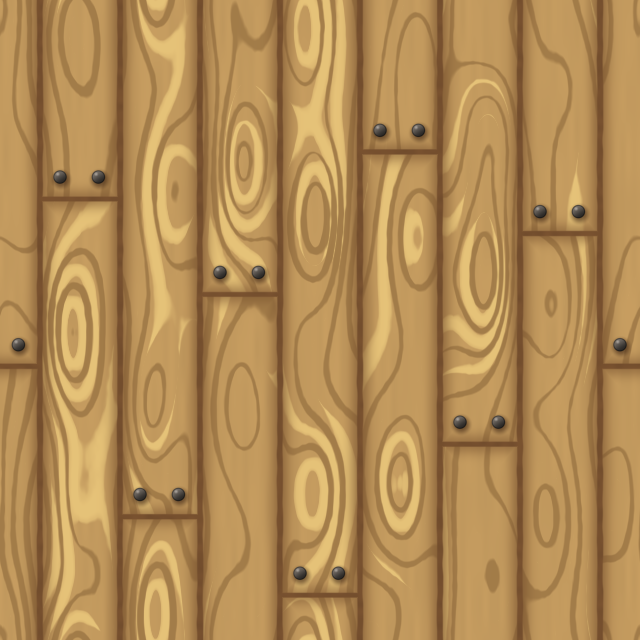
Reproduce this texture procedurally as a three.js fragment shader.

```glsl
// Eight cartoon wooden planks, each cut by one staggered joint with two nails above it.
// Grain strokes are contour lines of a sloped height field: noise bends them into
// flowing streaks, and smooth bumps close them into knots. The tile repeats seamlessly.
varying vec2 vUv;

float hash(vec2 p) {
  return fract(sin(dot(p, vec2(12.9898, 78.233))) * 43758.5453);
}

float noise(vec2 p) {
  vec2 i = floor(p), f = fract(p);
  f = f * f * (3.0 - 2.0 * f);
  return mix(mix(hash(i), hash(i + vec2(1.0, 0.0)), f.x),
             mix(hash(i + vec2(0.0, 1.0)), hash(i + 1.0), f.x), f.y);
}

// Height of the joint in each plank, as a share of the canvas
float jointHeight(float plank) {
  vec4 lane = vec4(0.0, 1.0, 2.0, 3.0);
  vec4 first = vec4(0.427, 0.689, 0.193, 0.540);
  vec4 second = vec4(0.070, 0.762, 0.306, 0.635);
  return dot(first, vec4(equal(vec4(plank), lane)))
       + dot(second, vec4(equal(vec4(plank - 4.0), lane)));
}

// Height field whose contours are the grain
float grain(vec2 p, float plank) {
  p.x *= hash(vec2(plank, 5.0)) > 0.5 ? 1.0 : -1.0;
  float height = 2.2 * p.x + 0.5 * sin(p.y * 0.9 + plank * 2.0)
               + 2.0 * noise(p * vec2(1.6, 0.5) + plank * 19.0);
  for (int i = 0; i < 3; i++) {
    float n = float(i);
    float r = hash(vec2(plank + 3.0, n + 7.0));
    vec2 knot = vec2(0.4 * hash(vec2(plank, n)) - 0.2, 1.2 + 2.5 * n + 1.2 * r);
    vec2 d = (p - knot) / vec2(0.31, 0.9);
    height += (1.1 + 1.9 * hash(vec2(n, plank + 11.0))) * exp(-dot(d, d));
  }
  return height;
}

// Round nail head with a soft cast shadow, lit from the upper left
vec3 addNail(vec3 color, vec2 q) {
  float radius = 0.083;
  float shadow = 1.0 - smoothstep(0.05, 0.15, length(q - vec2(0.015, -0.03)));
  color = mix(color, vec3(0.25, 0.15, 0.08), 0.6 * shadow);
  float lit = dot(q / radius, vec2(-0.55, 0.8));
  vec3 steel = mix(vec3(0.17, 0.16, 0.15), vec3(0.46, 0.43, 0.40), smoothstep(-0.9, 0.9, lit));
  steel += 0.22 * (1.0 - smoothstep(0.0, 0.035, length(q - vec2(-0.028, 0.036))));
  steel *= 1.0 - 0.45 * smoothstep(0.062, 0.08, length(q));
  return mix(color, steel, 1.0 - smoothstep(radius - 0.01, radius + 0.01, length(q)));
}

void main() {
  // Plank coordinates: one unit is a plank width, y rises from the joint
  float column = vUv.x * 8.0 + 0.5;
  float plank = mod(floor(column), 8.0);
  vec2 p = vec2(fract(column) - 0.5, fract(vUv.y - jointHeight(plank)) * 8.0);
  vec2 seed = vec2(plank * 23.0, plank * 7.0);

  // Contour slope turns height differences into stroke widths
  float height = grain(p, plank);
  vec2 slope = vec2(grain(p + vec2(0.01, 0.0), plank), grain(p + vec2(0.0, 0.01), plank)) - height;
  float steepness = max(length(slope) * 100.0, 1.6);
  float ragged = 0.012 * (noise(p * vec2(22.0, 9.0) + seed) - 0.5);

  vec3 wood = vec3(0.765, 0.605, 0.37);
  wood *= 0.98 + 0.04 * noise(p * vec2(14.0, 1.5) + seed);

  // Pale strokes, broad and tapering, midway between the dark ones
  float level = floor(height + 0.5);
  float paleDistance = abs(height - level) / steepness + ragged;
  float paleWidth = 0.10 * smoothstep(0.42, 0.85, noise(p * vec2(1.5, 0.6) + seed + 9.0));
  paleWidth *= step(0.3, hash(vec2(level, plank + 2.0)));
  float pale = 1.0 - smoothstep(paleWidth - 0.014, paleWidth + 0.014, paleDistance + 0.014);
  float paleCore = 1.0 - smoothstep(0.3, 0.9, paleDistance / max(paleWidth, 0.001));
  wood = mix(wood, mix(vec3(0.82, 0.67, 0.41), vec3(0.90, 0.76, 0.47), 0.45 + 0.55 * paleCore), pale);

  // Dark strokes with uneven width
  float darkDistance = abs(fract(height) - 0.5) / steepness + ragged;
  float darkWidth = 0.012 + 0.036 * noise(p * vec2(2.0, 0.9) + seed + 31.0);
  float dark = 1.0 - smoothstep(darkWidth - 0.013, darkWidth + 0.013, darkDistance);
  wood = mix(wood, vec3(0.63, 0.48, 0.28), dark * 0.95);

  // Soft shading towards seams and joints, then the gaps themselves
  float wobble = 0.012 * (noise(vec2(plank * 5.0, p.y * 6.0)) - 0.5);
  float seam = 0.5 - abs(p.x);
  float joint = min(p.y, 8.0 - p.y);
  float shade = max(exp(-seam * seam * 60.0), 0.85 * exp(-joint * joint * 55.0));
  wood = mix(wood, vec3(0.47, 0.32, 0.18), 0.62 * shade);
  float gap = min(seam - 0.036, joint - 0.033) + wobble;
  vec3 gapColor = vec3(0.46, 0.31, 0.18) * (0.96 + 0.08 * noise(vUv * 90.0));
  wood = mix(gapColor, wood, smoothstep(-0.012, 0.012, gap));

  // A pair of nails just above the joint
  for (int i = 0; i < 2; i++) {
    wood = addNail(wood, p - vec2(-0.25 + 0.48 * float(i), 0.275));
  }
  gl_FragColor = vec4(wood, 1.0);
}
```
